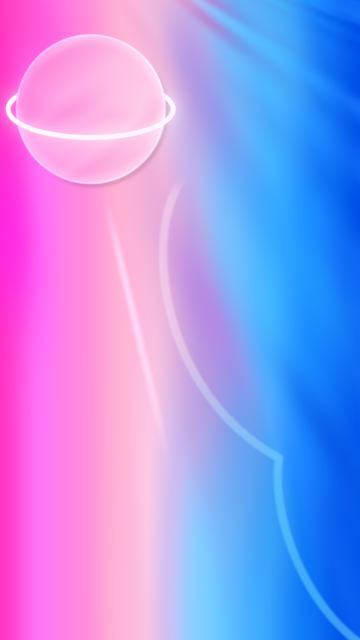
A Shadertoy shader for this background:

```glsl
float hash(vec2 cell) {
    vec3 h = fract(vec3(cell.xyx) * 0.1031);
    h += dot(h, h.yzx + 33.33);
    return fract((h.x + h.y) * h.z);
}

float noise(vec2 p) {
    vec2 i = floor(p), f = fract(p);
    f = f * f * (3.0 - 2.0 * f);
    return mix(mix(hash(i), hash(i + vec2(1, 0)), f.x),
               mix(hash(i + vec2(0, 1)), hash(i + vec2(1, 1)), f.x), f.y);
}

// Horizontal colour ramp from hot pink to deep blue
vec3 ramp(float x) {
    vec3 stops[10] = vec3[10](
        vec3(1.0, 0.20, 0.76), vec3(1.0, 0.46, 0.97), vec3(1.0, 0.54, 0.86),
        vec3(1.0, 0.69, 0.83), vec3(0.95, 0.72, 0.86), vec3(0.73, 0.63, 0.89),
        vec3(0.43, 0.67, 0.96), vec3(0.23, 0.64, 0.98), vec3(0.06, 0.47, 0.97),
        vec3(0.01, 0.33, 0.92));
    float t = clamp(x, 0.0, 0.9999) * 9.0;
    int i = int(t);
    return mix(stops[i], stops[i + 1], smoothstep(0.0, 1.0, fract(t)) * 0.5 + fract(t) * 0.5);
}

// Soft spot stretched along a slanted axis
float spot(vec2 p, vec2 center, float slope, vec2 size) {
    vec2 q = p - center;
    q.x -= q.y * slope;
    q /= size;
    return exp(-dot(q, q));
}

float segmentDistance(vec2 p, vec2 a, vec2 b) {
    vec2 d = b - a;
    return length(p - a - d * clamp(dot(p - a, d) / dot(d, d), 0.0, 1.0));
}

float curveDistance(vec2 p, vec2 a, vec2 b, vec2 c, vec2 d) {
    float nearest = 10.0;
    vec2 last = a;
    for (int i = 1; i <= 24; i++) {
        float t = float(i) / 24.0, s = 1.0 - t;
        vec2 next = s * s * s * a + 3.0 * s * s * t * b + 3.0 * s * t * t * c + t * t * t * d;
        nearest = min(nearest, segmentDistance(p, last, next));
        last = next;
    }
    return nearest;
}

vec3 background(vec2 p) {
    // Rays fan out from a point above the top edge
    float ray = (p.x - 0.17) / (p.y + 0.25);
    float broad = noise(vec2(ray * 6.0 + 3.0, p.y * 1.2)) - 0.5;
    float fine = noise(vec2(ray * 19.0, p.y * 0.8 + 7.0)) - 0.5;
    float low = smoothstep(0.5, 1.5, p.y);
    float right = smoothstep(0.25, 0.6, p.x);
    float shift = right * (broad * 0.09 + fine * 0.09 * low) + 0.05 * right * smoothstep(1.0, 1.7, p.y);
    vec3 col = ramp(p.x + shift);
    col += vec3(0.12, 0.22, 0.10) * broad * right;
    col += vec3(0.10, 0.12, 0.06) * fine * low * smoothstep(0.2, 0.5, p.x);

    // Coloured patches
    col = mix(col, vec3(1.0, 0.14, 0.92), 0.75 * spot(p, vec2(0.02, 0.64), 0.1, vec2(0.08, 0.24)));
    col = mix(col, vec3(1.0, 0.26, 0.76), 0.6 * spot(p, vec2(0.07, 0.02), 0.3, vec2(0.10, 0.22)));
    col = mix(col, vec3(0.67, 0.50, 0.86), 0.55 * spot(p, vec2(0.57, 0.25), 0.5, vec2(0.06, 0.20)));
    col = mix(col, vec3(0.72, 0.51, 0.89), 0.7 * spot(p, vec2(0.59, 0.88), 0.45, vec2(0.07, 0.24)));
    col = mix(col, vec3(0.36, 0.73, 0.99), 0.6 * spot(p, vec2(0.75, 0.10), 0.3, vec2(0.10, 0.25)));
    col = mix(col, vec3(0.15, 0.64, 1.0), 0.55 * spot(p, vec2(0.83, 0.72), 0.55, vec2(0.08, 0.30)));
    col = mix(col, vec3(0.02, 0.32, 0.88), 0.6 * spot(p, vec2(0.93, 1.24), 0.6, vec2(0.05, 0.20)));

    // Thin pale ray
    float thin = abs(p.x - 0.30 - 0.24 * (p.y - 0.58));
    col += 0.13 * smoothstep(0.018, 0.0, thin) * smoothstep(0.52, 0.75, p.y) * smoothstep(1.35, 0.85, p.y);
    return col;
}

vec3 addSphere(vec3 col, vec2 q, float pixel) {
    float r = length(q) / 0.208;
    float inside = smoothstep(pixel, -pixel, length(q) - 0.208);
    // Slanted marbling
    vec2 m = vec2(q.x * 5.0 - q.y * 3.0, q.x * 9.0 + q.y * 16.0);
    float marble = noise(m + 2.0 * noise(m * 0.7 + 4.0));
    vec3 glass = mix(vec3(1.0, 0.61, 0.88), vec3(0.99, 0.77, 0.90), smoothstep(-0.2, 0.2, q.x));
    glass += (marble - 0.5) * vec3(0.02, 0.11, 0.05);
    glass += 0.12 * smoothstep(0.82, 1.0, r) * vec3(0.2, 0.8, 0.5);
    glass += 0.10 * smoothstep(0.955, 0.99, r);
    float shadow = exp(-pow((length(q - vec2(0.004)) - 0.208) / 0.008, 2.0));
    col *= 1.0 - 0.12 * shadow * smoothstep(0.0, 0.25, q.x + q.y);
    return mix(col, glass, 0.85 * inside);
}

vec3 addRing(vec3 col, vec2 q, float pixel) {
    vec2 axes = vec2(0.229, 0.079);
    float k = length(q / axes);
    float d = abs(k * (k - 1.0) / max(length(q / (axes * axes)), 0.001));
    // The far half hides behind the sphere
    float visible = max(smoothstep(-0.01, 0.01, q.y), smoothstep(0.200, 0.212, length(q)));
    float glow = exp(-d * 45.0) * 0.45;
    float line = smoothstep(0.0085 + pixel, 0.0065 - pixel, d);
    return mix(col, vec3(1.0, 0.97, 1.0), visible * max(glow, line));
}

void mainImage(out vec4 fragColor, in vec2 fragCoord) {
    // Widths from the top left, y pointing down
    vec2 p = vec2(fragCoord.x, iResolution.y - fragCoord.y) / iResolution.x;
    float pixel = 1.0 / iResolution.x;
    vec3 col = background(p);

    // Two translucent arcs meeting in a cusp
    float arc = min(
        curveDistance(p, vec2(0.505, 0.498), vec2(0.398, 0.648), vec2(0.44, 1.088), vec2(0.775, 1.273)),
        curveDistance(p, vec2(0.775, 1.273), vec2(0.752, 1.412), vec2(0.833, 1.667), vec2(1.0, 1.787)));
    vec3 arcColor = mix(vec3(0.97, 0.85, 0.95), vec3(0.40, 0.83, 1.0), smoothstep(0.9, 1.4, p.y));
    col = mix(col, arcColor, 0.55 * smoothstep(0.017, 0.006, arc) * smoothstep(0.48, 0.56, p.y));

    vec2 q = p - vec2(0.252, 0.303);
    col = addSphere(col, q, pixel);
    col = addRing(col, q, pixel);
    fragColor = vec4(clamp(col, 0.0, 1.0), 1.0);
}
```
